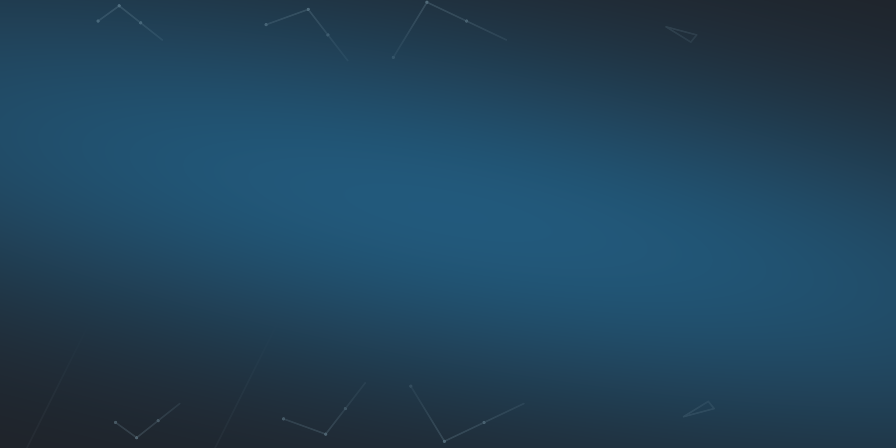
A Shadertoy shader for this background:

```glsl
#define DARK_COLOR vec3(0.122, 0.127, 0.148)
#define GLOW_COLOR vec3(0.132, 0.350, 0.485)
#define LINK_COLOR vec3(0.55, 0.68, 0.74)
#define BAND_HEIGHT 0.705
#define BAND_SLOPE -0.18
#define BAND_WIDTH 0.43
#define SIDE_FALLOFF 2.0
#define LINK_WIDTH 0.0008
#define NODE_RADIUS 0.0025
#define LINK_ALPHA 0.20
#define NODE_ALPHA 0.45
#define RAY_ALPHA 0.05

float segmentDistance(vec2 p, vec2 a, vec2 b) {
    vec2 ap = p - a, ab = b - a;
    return length(ap - ab * clamp(dot(ap, ab) / dot(ab, ab), 0.0, 1.0));
}

float coverage(float dist, float radius, float pixel) {
    return 1.0 - smoothstep(radius, radius + pixel, dist);
}

// Two links that meet at an apex, with nodes along them
float tent(vec2 p, vec2 left, vec2 apex, vec2 right, float pixel) {
    float linkDist = min(segmentDistance(p, left, apex), segmentDistance(p, apex, right));
    float nodeDist = min(length(p - apex), length(p - left));
    nodeDist = min(nodeDist, length(p - mix(apex, right, 0.5)));
    return max(LINK_ALPHA * coverage(linkDist, LINK_WIDTH, pixel),
               NODE_ALPHA * coverage(nodeDist, NODE_RADIUS, pixel));
}

// Network along one edge; y is the depth measured inward from that edge
float network(vec2 p, float pixel) {
    float ink = tent(p, vec2(0.219, 0.047), vec2(0.266, 0.013), vec2(0.362, 0.089), pixel);
    ink = max(ink, tent(p, vec2(0.594, 0.055), vec2(0.688, 0.021), vec2(0.776, 0.135), pixel));
    ink = max(ink, tent(p, vec2(0.878, 0.128), vec2(0.953, 0.005), vec2(1.130, 0.089), pixel));

    // Small closed triangle
    vec2 a = vec2(1.487, 0.060), b = vec2(1.555, 0.078), c = vec2(1.542, 0.094);
    float triangle = min(segmentDistance(p, a, b), segmentDistance(p, b, c));
    triangle = min(triangle, segmentDistance(p, c, a));
    ink = max(ink, LINK_ALPHA * coverage(triangle, LINK_WIDTH, pixel));
    return ink * mix(1.0, 0.4, smoothstep(0.0, 0.13, p.y));
}

void mainImage(out vec4 fragColor, in vec2 fragCoord) {
    float pixel = 1.0 / iResolution.y;
    vec2 uv = fragCoord / iResolution.xy;
    vec2 p = vec2(2.0 * uv.x, uv.y);

    // Tilted band of light, softer toward the sides
    float offset = (p.y - BAND_HEIGHT - BAND_SLOPE * p.x) / BAND_WIDTH;
    float side = (p.x - 1.0) / SIDE_FALLOFF;
    float glow = exp(-offset * offset - side * side);
    vec3 color = mix(DARK_COLOR, GLOW_COLOR, glow);

    // The lower network mirrors the upper one with a small shift
    vec2 folded = p.y > 0.5 ? vec2(p.x, 1.0 - p.y) : vec2(p.x - 0.039, p.y - 0.010);
    float ink = network(folded, pixel);

    // Long faint rays rising from the lower left
    for (int i = 0; i < 2; i++) {
        vec2 foot = vec2(0.06 + 0.42 * float(i), 0.0);
        float ray = segmentDistance(p, foot, foot + vec2(0.15, 0.30));
        float fade = 1.0 - smoothstep(0.1, 0.3, p.y);
        ink = max(ink, RAY_ALPHA * fade * coverage(ray, LINK_WIDTH, pixel));
    }

    fragColor = vec4(mix(color, LINK_COLOR, ink), 1.0);
}
```
